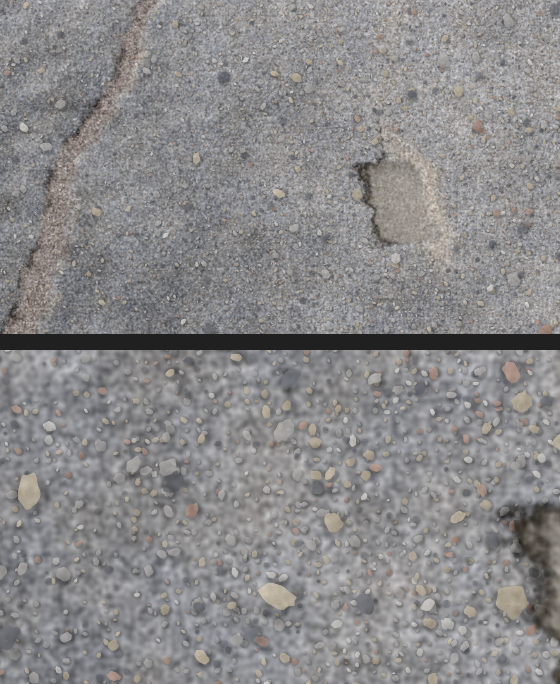
Top: the whole. Bottom: its middle third, enlarged.
Write a Shadertoy shader that draws this texture.

```glsl
// Weathered asphalt: grey gradient-noise ground strewn with pebbles in several
// sizes, a gravel-filled crack running down the left side and a shallow sandy
// pothole on the right. Lengths are in units of the canvas height.

vec3 hash3(vec2 p) {
    vec3 q = fract(p.xyx * vec3(.1031, .1030, .0973));
    q += dot(q, q.yxz + 33.33);
    return fract((q.xxy + q.yzz) * q.zyx);
}

float gradientNoise(vec2 p) {
    vec2 i = floor(p), f = p - i, u = f * f * f * (f * (f * 6. - 15.) + 10.);
    vec2 e = vec2(0, 1);
    float a = dot(hash3(i).xy * 2. - 1., f);
    float b = dot(hash3(i + e.yx).xy * 2. - 1., f - e.yx);
    float c = dot(hash3(i + e.xy).xy * 2. - 1., f - e.xy);
    float d = dot(hash3(i + e.yy).xy * 2. - 1., f - e.yy);
    return mix(mix(a, b, u.x), mix(c, d, u.x), u.y);
}

float fbm(vec2 p) {
    float sum = 0., amp = 1.;
    for (int i = 0; i < 4; i++) {
        sum += amp * gradientNoise(p);
        p = mat2(1.6, 1.2, -1.2, 1.6) * p + 17.3;
        amp *= .55;
    }
    return sum;
}

float ridge(float x, float width) {
    return exp(-x * x / (width * width));
}

vec3 stoneColour(float t) {
    if (t < .40) return vec3(.69, .68, .67);
    if (t < .66) return vec3(.76, .71, .62);
    if (t < .75) return vec3(.70, .57, .51);
    if (t < .89) return vec3(.84, .83, .81);
    return vec3(.41, .42, .45);
}

// One pebble per occupied cell, lit from the upper left
void addStones(inout vec3 col, vec2 p, float cells, float share, float opacity) {
    float blur = .8 * cells / iResolution.y;
    for (int y = -1; y <= 1; y++)
    for (int x = -1; x <= 1; x++) {
        vec2 id = floor(p * cells) + vec2(x, y);
        vec3 h = hash3(id + cells * 3.), k = hash3(id + cells * 7. + 57.);
        float occupied = share * mix(.45, 1., smoothstep(.4, 1.1, id.x / cells));
        if (h.z > occupied) continue;

        vec2 offset = p * cells - id - .2 - .6 * h.xy;
        float angle = 6.283 * k.x, c = cos(angle), s = sin(angle);
        vec2 d = mat2(c, s, -s, c) * offset * vec2(1., 1.1 + .6 * k.y);
        float radius = mix(.17, .42, k.z * k.z);
        float edge = length(d) - radius * (1. + .4 * gradientNoise(d * 4. + id));

        float shade = length(offset + vec2(-.06, .08)) - radius;
        col *= 1. - .24 * opacity * (1. - smoothstep(-.05, .17, shade));
        float light = dot(offset, vec2(-.6, .8)) / radius;
        vec3 stone = stoneColour(h.z / occupied) + .06 * light + .10 * (k.y - .5);
        stone += .12 * gradientNoise(p * 110.);
        col = mix(col, stone, opacity * (1. - smoothstep(-blur, blur, edge)));
    }
}

void mainImage(out vec4 fragColor, in vec2 fragCoord) {
    vec2 p = fragCoord / iResolution.y;
    float broad = fbm(p * 3.5), rough = fbm(p * 22. + 9.);
    float grain = .75 * gradientNoise(p * 75.) + .85 * gradientNoise(p * 140. + 31.);

    // Tarred ground, paler towards the right and the upper corners
    float glare = smoothstep(.3, 2.2, p.x + .75 * p.y);
    glare += .45 * (1. - smoothstep(.0, .5, p.x)) * smoothstep(.3, 1., p.y);
    vec3 col = mix(vec3(.485, .488, .502), vec3(.635, .63, .637), glare);
    col += .11 * broad + .09 * rough + .25 * grain;
    col += vec3(.025, .008, -.018) * fbm(p * 9. + 40.);

    // Lumpy relief beside the crack: lit and shadowed steps
    float lumps = gradientNoise(p * vec2(9., 13.)) - gradientNoise(p * vec2(9., 13.) + vec2(-.2, .3));
    col += .16 * lumps * mix(1., .35, smoothstep(.2, .5, p.x));

    // Scattered stones from dust to pebbles
    addStones(col, p, 100., .60, .66);
    addStones(col, p, 60., .42, .70);
    addStones(col, p, 35., .26, .74);
    addStones(col, p, 20., .13, .76);

    // Crack filled with loose reddish gravel
    float crackX = .05 + .40 * p.y - .06 * ridge(p.y - .5, .13);
    float side = p.x - crackX + .05 * gradientNoise(vec2(p.y * 7., 3.)) + .028 * rough;
    float halfWidth = mix(.050, .020, p.y) + .02 * gradientNoise(vec2(p.y * 11., 20.));
    vec3 gravel = vec3(.57, .52, .50) + .32 * grain + .06 * rough;
    addStones(gravel, p + 5., 80., .95, .70);
    float bed = 1. - smoothstep(halfWidth - .014, halfWidth + .014, abs(side));
    col = mix(col, gravel, .85 * bed);
    float gap = smoothstep(-.35, .35, gradientNoise(p * 14. + 3.));
    col -= .26 * gap * ridge(side + halfWidth, .012);
    col += vec3(.12, .105, .08) * (1.2 - gap) * ridge(side - halfWidth - .012, .013);

    // Faint seam climbing from the pothole
    float seam = p.x - 1.12 - .10 * (p.y - .5) + .07 * gradientNoise(vec2(p.y * 8., 8.));
    seam += .025 * rough;
    float above = smoothstep(.48, .53, p.y);
    col += vec3(.05, .03, .01) * above * gap * ridge(seam - .02, .028);
    col -= .20 * above * (1. - smoothstep(.52, .75, p.y)) * ridge(seam, .006);

    // Pothole: sandy floor, shadowed left wall, bright crumbled right rim
    vec2 q = p - vec2(1.19, .39);
    q.x += .28 * q.y;
    vec2 box = abs(q) - vec2(.055, .09);
    float pit = length(max(box, 0.)) + min(max(box.x, box.y), 0.) - .03;
    pit += .028 * rough + .035 * gradientNoise(p * 13.);
    float leftWall = 1. - smoothstep(-.07, .0, q.x);
    float rightWall = smoothstep(-.02, .08, q.x);
    col = mix(col, vec3(.76, .71, .65) + .28 * grain + .10 * rough,
              .65 * rightWall * ridge(pit - .022, .032));
    vec3 sand = vec3(.61, .585, .555) + .16 * grain + .05 * rough + .4 * q.x;
    float soft = mix(.008, .03, rightWall);
    col = mix(col, sand, .9 * (1. - smoothstep(-soft, soft, pit)));
    col -= .26 * leftWall * ridge(pit + .004, .009);
    col -= .09 * smoothstep(.05, .1, q.y) * ridge(pit + .012, .022);

    fragColor = vec4(clamp(col, 0., 1.), 1.);
}
```
